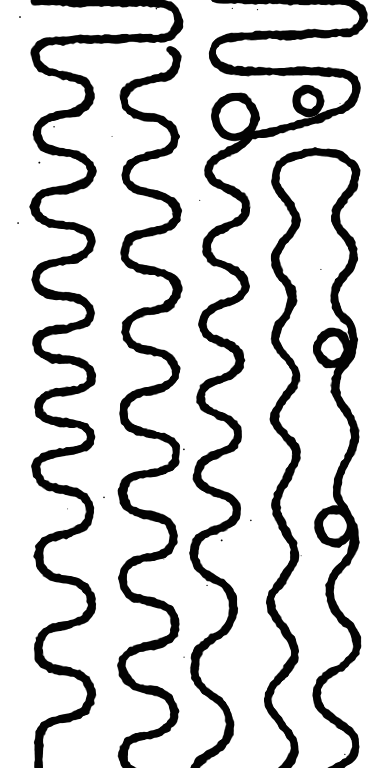
Write a WebGL 1 fragment shader that draws this pattern.

```glsl
precision highp float;
// Hand-inked meandering cords: five wavy vertical strands joined by flat bends and small loops.

uniform vec2 u_resolution;

const vec2 SHEET = vec2(384.0, 768.0);   // drawing units, y runs downward
const vec3 PAPER = vec3(1.0);
const vec3 INK = vec3(0.01);
const float HALF_WIDTH = 4.2;
const float EDGE_ROUGHNESS = 1.5;
const float WOBBLE = 2.2;
const float TURN_JITTER = 4.0;
const float SPECK_CELL = 24.0;
const float SPECK_CHANCE = 0.06;
const int TURNS = 18;
const int WAVE_STEPS = 9;
const int BEND_STEPS = 12;
const float PI = 3.14159;

float hash(vec2 p) {
  return fract(sin(dot(p, vec2(127.1, 311.7))) * 43758.5);
}

float noise(vec2 p) {
  vec2 i = floor(p), f = fract(p);
  f = f * f * (3.0 - 2.0 * f);
  return mix(mix(hash(i), hash(i + vec2(1.0, 0.0)), f.x),
             mix(hash(i + vec2(0.0, 1.0)), hash(i + vec2(1.0)), f.x), f.y);
}

float segment(vec2 p, vec2 a, vec2 b) {
  vec2 ab = b - a;
  return length(p - a - ab * clamp(dot(p - a, ab) / dot(ab, ab), 0.0, 1.0));
}

float ring(vec2 p, vec2 center, float radius) {
  return abs(length(p - center) - radius);
}

// Distance to a cubic curve, walked in short segments
float bend(vec2 p, vec2 a, vec2 b, vec2 c, vec2 d) {
  float dist = 1e3;
  vec2 last = a;
  for (int i = 1; i <= BEND_STEPS; i++) {
    float t = float(i) / float(BEND_STEPS), s = 1.0 - t;
    vec2 next = s * s * s * a + 3.0 * s * t * (s * b + t * c) + t * t * t * d;
    dist = min(dist, segment(p, last, next));
    last = next;
  }
  return dist;
}

// Turning point k. place: center x, first y, amplitude, first side (-1 left, 1 right)
// pitch: spacing, bow of spacing, turns before the tail, spacing in the tail
// sway: center drift per turn, amplitude growth per tail turn, squareness
vec2 turn(float k, vec4 place, vec4 pitch, vec3 sway) {
  float m = min(k, pitch.z), tail = k - m;
  float side = place.w * (1.0 - 2.0 * mod(k, 2.0));
  float y = place.y + pitch.x * m + pitch.y * m * (pitch.z - m) + pitch.w * tail;
  float x = place.x + sway.x * k - sway.y * tail + side * (place.z + sway.y * tail);
  vec2 seed = vec2(k, place.x);
  vec2 jitter = vec2(hash(seed), hash(seed + 7.3)) - 0.5;
  return vec2(x, y) + TURN_JITTER * jitter * step(0.5, k);
}

// Distance to a strand swinging from turn to turn
float strand(vec2 p, vec4 place, vec4 pitch, vec3 sway) {
  float dist = 1e3;
  for (int k = 0; k < TURNS; k++) {
    vec2 a = turn(float(k), place, pitch, sway);
    vec2 b = turn(float(k) + 1.0, place, pitch, sway);
    if (p.y < a.y - 12.0 || p.y > b.y + 12.0) continue;
    vec2 last = a;
    for (int i = 1; i <= WAVE_STEPS; i++) {
      float t = float(i) / float(WAVE_STEPS);
      float rise = t + sway.z * sin(2.0 * PI * t) / (2.0 * PI);
      vec2 next = mix(a, b, vec2(0.5 - 0.5 * cos(PI * t), rise));
      dist = min(dist, segment(p, last, next));
      last = next;
    }
  }
  return dist;
}

float strands(vec2 p) {
  float d = strand(p, vec4(62.0, 55.0, 27.0, -1.0), vec4(34.2, 0.49, 12.0, 45.8), vec3(0.2, 0.0, 0.72));
  d = min(d, strand(p, vec4(151.0, 62.0, 26.0, 1.0), vec4(40.8, -0.25, 17.0, 40.0), vec3(-0.2, 0.0, 0.65)));
  d = min(d, strand(p, vec4(228.5, 170.0, 19.5, -1.0), vec4(38.0, 0.0, 10.0, 58.0), vec3(-1.4, 0.0, 0.4)));
  d = min(d, strand(p, vec4(285.0, 180.0, 9.0, -1.0), vec4(39.3, 0.0, 7.0, 49.0), vec3(0.0, 1.0, 0.0)));
  return min(d, strand(p, vec4(345.0, 180.0, 10.0, 1.0), vec4(45.0, -1.3, 8.0, 52.0), vec3(0.0, 3.4, 0.2)));
}

// Flat runs across the top, with the bends that lead into the strands
float connectors(vec2 p) {
  float d = segment(p, vec2(35, 2), vec2(158, 3));
  d = min(d, bend(p, vec2(158, 3), vec2(185, 4), vec2(185, 36), vec2(160, 38)));
  d = min(d, segment(p, vec2(160, 38), vec2(65, 40)));
  d = min(d, bend(p, vec2(65, 40), vec2(44, 41), vec2(35, 43), vec2(35, 55)));
  d = min(d, bend(p, vec2(170, 50), vec2(172, 52), vec2(177, 54), vec2(177, 62)));
  d = min(d, segment(p, vec2(215, -1), vec2(345, 1)));
  d = min(d, bend(p, vec2(345, 1), vec2(370, 6), vec2(370, 29), vec2(345, 33)));
  d = min(d, segment(p, vec2(345, 33), vec2(235, 37)));
  d = min(d, bend(p, vec2(235, 37), vec2(205, 38), vec2(205, 68), vec2(235, 71)));
  d = min(d, segment(p, vec2(235, 71), vec2(330, 72)));
  d = min(d, bend(p, vec2(330, 72), vec2(366, 68), vec2(362, 106), vec2(335, 112)));
  d = min(d, bend(p, vec2(335, 112), vec2(310, 122), vec2(290, 130), vec2(244, 136)));
  d = min(d, bend(p, vec2(251, 132), vec2(245, 152), vec2(209, 152), vec2(209, 170)));
  d = min(d, bend(p, vec2(276, 180), vec2(268, 143), vec2(366, 142), vec2(355, 180)));
  return min(d, segment(p, vec2(38.6, 740), vec2(38, 780)));
}

float loops(vec2 p) {
  float d = min(ring(p, vec2(235, 117), 20.0), ring(p, vec2(308, 101), 12.0));
  return min(d, min(ring(p, vec2(332, 348), 15.5), ring(p, vec2(335, 526), 16.5)));
}

// Sparse ink dust, one possible dot per cell
float specks(vec2 p) {
  vec2 cell = floor(p / SPECK_CELL);
  vec2 spot = 0.15 + 0.7 * vec2(hash(cell + 3.1), hash(cell + 9.7));
  float radius = 0.3 + 0.6 * hash(cell + 5.5);
  float absent = step(SPECK_CHANCE, hash(cell)) * SPECK_CELL;
  return length(p - (cell + spot) * SPECK_CELL) - radius + absent;
}

void main() {
  vec2 uv = gl_FragCoord.xy / u_resolution;
  vec2 p = vec2(uv.x, 1.0 - uv.y) * SHEET;
  float pixel = SHEET.x / u_resolution.x;

  vec2 q = p + WOBBLE * (vec2(noise(p / 13.0), noise(p / 13.0 + 40.0)) - 0.5);
  float d = min(strands(q), min(connectors(q), loops(q))) - HALF_WIDTH;
  d += EDGE_ROUGHNESS * (noise(p / 3.5) - 0.5);
  d = min(d, specks(p));

  float ink = 1.0 - smoothstep(-0.7 * pixel, 0.7 * pixel, d);
  gl_FragColor = vec4(mix(PAPER, INK, ink), 1.0);
}
```
